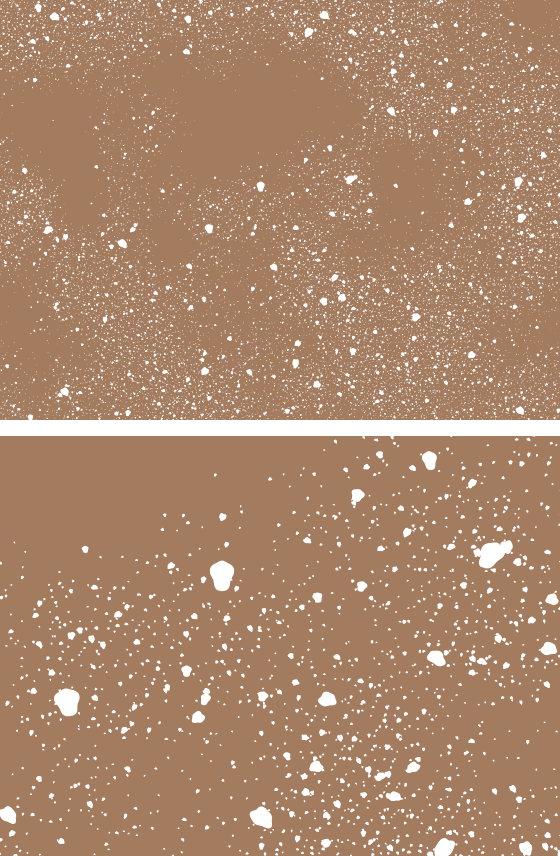
Top, the full canvas; bottom, a detail of the centre.
Write a Shadertoy shader that draws this texture.

```glsl
// White paint spatter on a flat clay-brown ground.
// Jittered grids, each half the size of the last, scatter slightly lumpy
// drops; a smooth noise field thins and gathers them into drifts.

const vec3 CLAY = vec3(0.640, 0.484, 0.372);
const vec3 PAINT = vec3(1.0);

const int LAYERS = 4;
const float COARSE_CELL = 0.06;                        // in canvas heights
const vec4 LAYER_FILL = vec4(0.11, 0.27, 0.42, 0.50);  // share of cells with a drop
const vec2 DROP_RADIUS = vec2(0.09, 0.18);             // min and max, in cells
const float STRETCH = 0.22;
const float LUMPINESS = 0.10;
const float DRIFT_SCALE = 4.0;                         // drifts per canvas height
const float DRIFT_GAIN = 2.2;

float hash(vec2 p) {
    return fract(sin(dot(p, vec2(127.1, 311.7))) * 43758.5453);
}

vec2 hash2(vec2 p) {
    return vec2(hash(p), hash(p + 57.3));
}

float valueNoise(vec2 p) {
    vec2 i = floor(p), f = fract(p);
    f = f * f * (3.0 - 2.0 * f);
    float low = mix(hash(i), hash(i + vec2(1, 0)), f.x);
    float high = mix(hash(i + vec2(0, 1)), hash(i + vec2(1, 1)), f.x);
    return mix(low, high, f.y);
}

// Relative drop density, about one on average
float drift(vec2 p) {
    vec2 q = p * DRIFT_SCALE + 11.0;
    float n = 0.6 * valueNoise(q) + 0.4 * valueNoise(q * 2.3 + 19.0);
    return DRIFT_GAIN * smoothstep(0.2, 0.8, n);
}

// Coverage of one lumpy drop; drops finer than a pixel are dimmed
float drop(vec2 offset, float radius, vec2 seed, float pixel) {
    float turn = 6.2832 * hash(seed + 3.7);
    float c = cos(turn), s = sin(turn);
    offset = mat2(c, -s, s, c) * offset;
    float stretch = 1.0 + STRETCH * hash(seed + 8.1);
    offset *= vec2(stretch, 1.0 / stretch);

    float angle = atan(offset.y, offset.x + 1e-6);
    float lumps = sin(3.0 * angle + turn) + 0.6 * sin(5.0 * angle + 2.0 * turn);
    float edge = radius * (1.0 + LUMPINESS * lumps);
    float coverage = clamp((edge - length(offset)) / pixel + 0.5, 0.0, 1.0);
    return coverage * min(1.0, 0.1 + 1.35 * radius / pixel);
}

// One grid of drops, looking into neighbouring cells for overlap
float spatter(vec2 p, float cell, float fill, float layer, float pixel) {
    vec2 home = floor(p / cell);
    float bare = 1.0;
    for (int y = -1; y <= 1; y++) {
        for (int x = -1; x <= 1; x++) {
            vec2 id = home + vec2(x, y);
            vec2 seed = id + 31.7 * (layer + 1.0);
            vec2 center = (id + hash2(seed)) * cell;
            if (hash(seed + 21.9) < fill * drift(center)) {
                float size = hash(seed + 43.3);
                float radius = cell * mix(DROP_RADIUS.x, DROP_RADIUS.y, size * size);
                bare *= 1.0 - drop(p - center, radius, seed, pixel);
            }
        }
    }
    return 1.0 - bare;
}

void mainImage(out vec4 fragColor, in vec2 fragCoord) {
    float pixel = 1.0 / iResolution.y;
    vec2 p = fragCoord * pixel;

    // Coarse drops first, then ever finer dust
    float bare = 1.0;
    float cell = COARSE_CELL;
    for (int i = 0; i < LAYERS; i++) {
        bare *= 1.0 - spatter(p, cell, LAYER_FILL[i], float(i), pixel);
        cell *= 0.5;
    }

    fragColor = vec4(mix(PAINT, CLAY, bare), 1.0);
}
```
